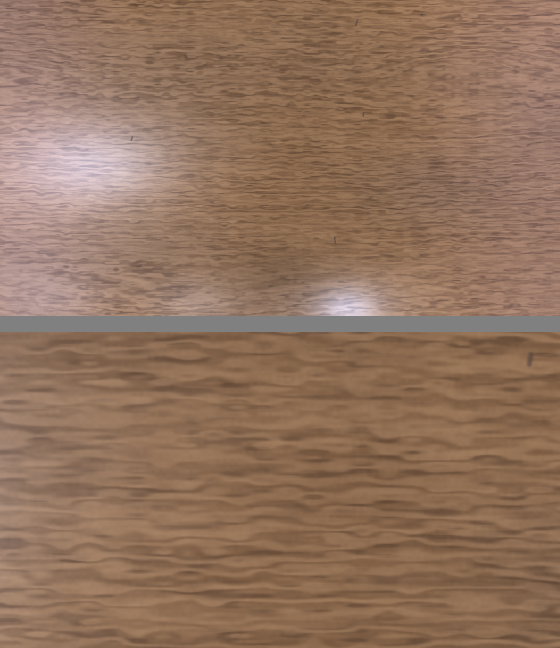
Top: the whole. Bottom: its middle third, enlarged.
A Shadertoy shader for this texture:

```glsl
const vec3 LIGHT_WOOD = vec3(0.625, 0.490, 0.372);
const vec3 DARK_WOOD = vec3(0.455, 0.338, 0.245);
const vec3 PORE_TINT = vec3(0.79, 0.78, 0.80);
const vec3 GLARE = vec3(0.27, 0.32, 0.43);
const vec3 HAZE = vec3(0.110, 0.110, 0.130);
const vec3 EDGE_TINT = vec3(0.020, 0.020, 0.065);
const vec3 SCRATCH = vec3(0.30, 0.25, 0.25);
const float RING_FREQ = 46.0;      // mean rings per canvas height
const float RING_SPREAD = 2.3;     // widens rings near the arches
const float RING_JAG = 0.85;
const float ARCH_HEIGHT = 0.115;
const int SCRATCH_COUNT = 6;

float hash(vec2 p) {
    return fract(sin(dot(p, vec2(127.1, 311.7))) * 43758.5453);
}

float noise(vec2 p) {
    vec2 i = floor(p), f = fract(p);
    f = f * f * (3.0 - 2.0 * f);
    return mix(mix(hash(i), hash(i + vec2(1, 0)), f.x),
               mix(hash(i + vec2(0, 1)), hash(i + vec2(1, 1)), f.x), f.y);
}

// Soft elliptical spot
float spot(vec2 p, vec2 center, vec2 radius) {
    vec2 d = (p - center) / radius;
    return exp(-dot(d, d));
}

float segment(vec2 p, vec2 a, vec2 b) {
    vec2 d = b - a;
    return length(p - a - d * clamp(dot(p - a, d) / dot(d, d), 0.0, 1.0));
}

// Height along the grain: level lines run along x and close around arches
float grainHeight(vec2 p) {
    float y = p.y + 0.045 * (noise(p * vec2(1.6, 2.5)) - 0.5);
    y += 0.010 * (noise(p * vec2(5.0, 9.0) + 7.0) - 0.5);
    y -= ARCH_HEIGHT * spot(p, vec2(0.00, 0.79), vec2(0.24, 0.075));
    y -= ARCH_HEIGHT * spot(p, vec2(1.50, 0.80), vec2(0.28, 0.070));
    y += ARCH_HEIGHT * spot(p, vec2(0.50, 0.04), vec2(0.42, 0.080));
    return y - 0.035 * spot(p, vec2(0.85, 0.72), vec2(0.45, 0.12));
}

vec3 wood(vec2 p) {
    float h = grainHeight(p);
    float r = RING_FREQ * h - RING_SPREAD * sin(8.378 * (h - 0.05));
    float jag = noise(p * vec2(38.0, 150.0)) - 0.5;
    jag += 0.6 * (noise(p * vec2(14.0, 95.0) + 3.0) - 0.5);
    float t = fract(r + RING_JAG * jag);
    float ring = smoothstep(0.15, 0.60, t) * (1.0 - smoothstep(0.68, 1.0, t));
    ring *= mix(0.35, 1.0, noise(vec2(p.x * 4.0, r * 0.7)));

    // Short pores and fibres drawn out along the grain
    vec2 along = vec2(p.x, mix(p.y, h, 0.35));
    float fibre = noise(along * vec2(11.0, 120.0) + 31.0);
    float fine = noise(along * vec2(42.0, 230.0) + 57.0);
    float pore = smoothstep(0.50, 0.85, noise(along * vec2(30.0, 190.0)));
    float shade = 0.66 * ring + 0.36 * (fibre - 0.35) + 0.26 * (fine - 0.5);
    vec3 col = mix(LIGHT_WOOD, DARK_WOOD, shade);
    col *= mix(vec3(1.0), PORE_TINT, pore * (0.25 + 0.55 * ring));

    // Greyer and warmer patches
    float patchy = noise(p * vec2(2.2, 5.0) + 13.0);
    return col * mix(vec3(0.95, 0.96, 1.02), vec3(1.04, 1.01, 0.97), patchy);
}

// Light falling on the varnish, in 0..1 canvas coordinates
vec3 shine(vec3 col, vec2 uv) {
    col *= 1.0 - 0.15 * spot(uv, vec2(0.51, 0.14), vec2(0.10, 0.09));
    col *= 1.0 - 0.09 * spot(uv, vec2(0.55, 0.50), vec2(0.28, 0.60));
    float glare = 0.56 * spot(uv, vec2(0.18, 0.47), vec2(0.12, 0.12))
                + 0.30 * spot(uv, vec2(0.13, 0.50), vec2(0.21, 0.21))
                + 0.80 * spot(uv, vec2(0.62, 0.02), vec2(0.055, 0.070))
                + 0.30 * spot(uv, vec2(0.63, 0.02), vec2(0.12, 0.11))
                + 0.34 * spot(uv, vec2(0.34, 0.03), vec2(0.09, 0.09))
                + 0.30 * spot(uv, vec2(0.09, 0.04), vec2(0.11, 0.12));
    float haze = spot(uv, vec2(0.0, 0.35), vec2(0.28, 0.42))
               + 0.35 * spot(uv, vec2(0.70, 0.0), vec2(0.30, 0.18))
               + 0.30 * spot(uv, vec2(1.0, 0.75), vec2(0.22, 0.40));
    float edge = smoothstep(0.28, 0.0, uv.x) + smoothstep(0.65, 1.0, uv.x);
    vec3 gloss = vec3(dot(col, vec3(0.33))) * vec3(1.12, 1.0, 0.96);
    col = mix(col, gloss, 0.3 * glare);
    return col + GLARE * glare + HAZE * haze + EDGE_TINT * edge;
}

void mainImage(out vec4 fragColor, in vec2 fragCoord) {
    vec2 p = fragCoord / iResolution.y;
    vec2 uv = fragCoord / iResolution.xy;
    float aspect = iResolution.x / iResolution.y;
    vec3 col = shine(wood(p), uv);

    // A few small scratches
    for (int i = 0; i < SCRATCH_COUNT; i++) {
        float k = float(i);
        vec2 a = vec2(hash(vec2(k, 1.0)) * aspect, hash(vec2(k, 2.0)));
        float angle = 6.283 * hash(vec2(k, 3.0));
        float size = mix(0.004, 0.024, hash(vec2(k, 4.0)));
        float d = segment(p, a, a + size * vec2(cos(angle), sin(angle)));
        col = mix(col, SCRATCH, 0.55 * (1.0 - smoothstep(0.0005, 0.0045, d)));
    }

    // Faint grain of the surface
    col += 0.02 * (noise(p * 250.0) - 0.5);
    fragColor = vec4(clamp(col, 0.0, 1.0), 1.0);
}
```
